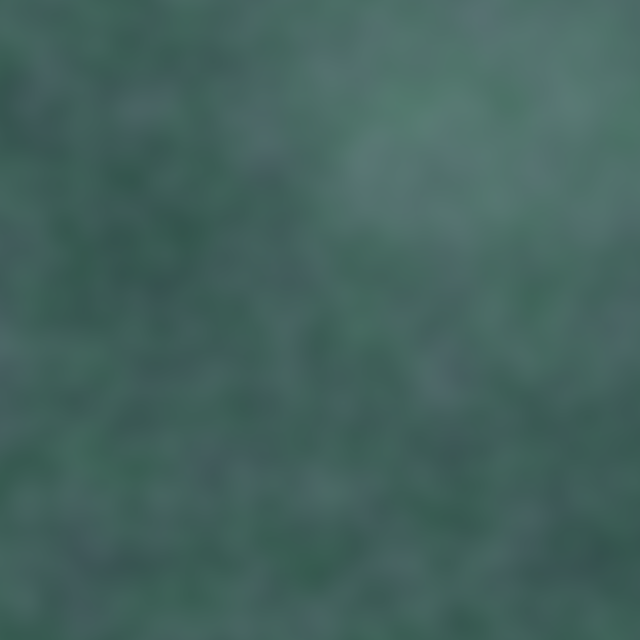
Write a Shadertoy shader that draws this texture.

```glsl
// Soft mottled teal surface: a broad pale glow at the upper right and two
// dim hollows, broken up by several octaves of smooth gradient noise.
// A second noise field drifts the hue between green and slate blue.

#define DARK_TEAL   vec3(0.200, 0.320, 0.300)
#define PALE_TEAL   vec3(0.360, 0.492, 0.468)
#define SLATE_SHIFT vec3(0.026, -0.004, 0.026)
#define BASE_TONE   0.32
#define GLOW_GAIN   0.52
#define HOLLOW_GAIN 0.18
#define CLOUD_SCALE 4.0
#define CLOUD_GAIN  0.17
#define MOTTLE_SCALE 9.0
#define MOTTLE_GAIN 0.25

// Integer hash giving a unit gradient direction for a lattice corner
vec2 cornerGradient(ivec2 corner) {
    uvec2 q = uvec2(corner + 1024);
    uint h = q.x * 1597u ^ q.y * 51749u;
    h = (h ^ (h >> 15)) * 73939133u;
    h = (h ^ (h >> 13)) * 39916801u;
    h ^= h >> 16;
    float angle = 6.28319 * float(h & 65535u) / 65536.0;
    return vec2(cos(angle), sin(angle));
}

// Gradient noise with quintic blending, roughly -0.7 to 0.7
float gradientNoise(vec2 p) {
    ivec2 cell = ivec2(floor(p));
    vec2 f = fract(p);
    vec2 blend = f * f * f * (f * (f * 6.0 - 15.0) + 10.0);
    float a = dot(cornerGradient(cell), f);
    float b = dot(cornerGradient(cell + ivec2(1, 0)), f - vec2(1.0, 0.0));
    float c = dot(cornerGradient(cell + ivec2(0, 1)), f - vec2(0.0, 1.0));
    float d = dot(cornerGradient(cell + ivec2(1, 1)), f - vec2(1.0));
    return mix(mix(a, b, blend.x), mix(c, d, blend.x), blend.y);
}

// Two octaves of noise for the small blotches
float mottle(vec2 p) {
    return gradientNoise(p) + 0.65 * gradientNoise(p * 2.03 + 17.3);
}

// Soft round falloff
float softSpot(vec2 p, vec2 center, float radius) {
    vec2 d = (p - center) / radius;
    return exp(-dot(d, d));
}

void mainImage(out vec4 fragColor, in vec2 fragCoord) {
    vec2 uv = fragCoord / iResolution.xy;

    // Large light and dark areas, with gently warped outlines
    vec2 warp = vec2(gradientNoise(uv * 3.0 + 5.7), gradientNoise(uv * 3.0 + 31.2));
    vec2 p = uv + 0.08 * warp;
    float glow = softSpot(p, vec2(0.78, 0.82), 0.34);
    float hollows = softSpot(p, vec2(0.20, 0.60), 0.21)
                  + softSpot(p, vec2(0.87, 0.27), 0.21);
    float tone = BASE_TONE + GLOW_GAIN * glow - HOLLOW_GAIN * hollows;

    // Clouds and blotches, calmer inside the glow
    tone += CLOUD_GAIN * gradientNoise(uv * CLOUD_SCALE + 43.1);
    tone += MOTTLE_GAIN * (1.0 - 0.45 * glow) * mottle(uv * MOTTLE_SCALE + 8.4);

    // Hue drift from green to slate
    float hue = mottle(uv * 7.0 + 71.6);
    vec3 color = mix(DARK_TEAL, PALE_TEAL, tone) + SLATE_SHIFT * hue;
    fragColor = vec4(clamp(color, 0.0, 1.0), 1.0);
}
```
